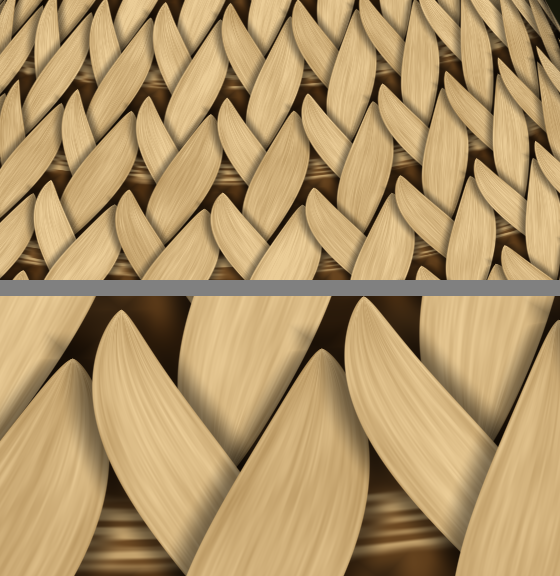
Top: the whole. Bottom: its middle third, enlarged.
Write a WebGL 1 fragment shader that draws this pattern.

```glsl
precision highp float;
// Woven palm-leaf basket: pairs of curved strips cross in V shapes over dark straw.
// The canvas is unrolled from a flaring round wall into columns and rows; each
// cell then layers tapered, fibrous strips with soft contact shadows.
uniform vec2 u_resolution;

const float PI = 3.14159265;
const float AXIS_X = 0.924;      // basket axis, in canvas heights
const float TOP_RADIUS = 1.029;
const float FLARE = 0.57;        // radius gained per canvas height
const float COLUMN_ANGLE = 0.235;
const float ROW_HEIGHT = 0.3385;
const float ROW_START = 0.56;
const float ROW_CENTER = 0.755;
const float ROW_BEND = 0.138;
const float SHADOW_WIDTH = 0.035;
const float SHADOW_DEPTH = 0.45;

const vec3 CREAM = vec3(0.91, 0.79, 0.58);
const vec3 TAN = vec3(0.66, 0.52, 0.31);
const vec3 BROWN = vec3(0.42, 0.28, 0.13);
const vec3 DARK = vec3(0.22, 0.12, 0.03);
const vec3 BEYOND = vec3(0.09, 0.09, 0.04);

float hash(vec2 p) {
  p = fract(p * vec2(0.1031, 0.1137));
  p += dot(p, p.yx + 33.33);
  return fract((p.x + p.y) * p.x * 7.31 + p.y * 5.17);
}

float noise(vec2 p) {
  vec2 i = floor(p), f = fract(p);
  f = f * f * (3.0 - 2.0 * f);
  return mix(mix(hash(i), hash(i + vec2(1.0, 0.0)), f.x),
             mix(hash(i + vec2(0.0, 1.0)), hash(i + vec2(1.0, 1.0)), f.x), f.y);
}

// Dark hollow crossed by a horizontal bundle of straw in every row.
vec3 hollow(vec2 cell) {
  float fibre = noise(cell * vec2(4.0, 45.0));
  float patches = noise(cell * vec2(7.0, 6.0));
  vec3 color = mix(DARK, BROWN, 0.25 + 0.7 * patches);
  float fromBundle = abs(fract(cell.y) - 0.83);
  float bundle = 1.0 - smoothstep(0.11, 0.16, fromBundle + 0.03 * patches);
  vec3 straw = mix(BROWN, mix(TAN, CREAM, 0.45), smoothstep(0.15, 0.75, fibre));
  return mix(color, straw, bundle);
}

// Lays one strip over the colour below.
// span: bottom and top height; lean: centre at bottom and sideways travel.
vec3 layStrip(vec3 below, vec2 p, vec2 span, vec2 lean, float halfWidth,
              vec2 id, float columnWidth, float pixel) {
  float seed = hash(id + 17.0);
  float along = (p.y - span.x) / (span.y - span.x);
  float s = clamp(along, 0.0, 1.0);
  float center = lean.x + lean.y * smoothstep(0.0, 1.0, s) + 0.04 * (seed - 0.5);
  float taper = pow(max(sin(PI * s), 0.0), 0.7);
  float width = halfWidth * taper * (0.95 + 0.12 * hash(id + 5.0));
  float side = p.x - center;

  // Signed distance inward, then contact shadow and coverage.
  float inside = (width - abs(side)) * columnWidth * 0.85;
  inside = min(inside, min(p.y - span.x, span.y - p.y) * ROW_HEIGHT);
  float shadow = smoothstep(-SHADOW_WIDTH, 0.0, inside);
  float cover = smoothstep(-pixel, pixel, inside);

  // Lengthwise fibres, rounded sides, shaded ends.
  float across = side / max(width, 0.01);
  float fibre = noise(vec2(across * 14.0 + seed * 90.0, s * 4.0));
  float grain = noise(vec2(across * 30.0 + seed * 50.0, s * 14.0));
  float blotch = noise(vec2(across * 1.5, s * 4.0) + seed * 40.0);
  float tone = 0.76 + 0.28 * (seed - 0.5) + 0.3 * (fibre - 0.5);
  tone += 0.2 * (grain - 0.5) + 0.3 * (blotch - 0.5);
  tone -= 0.3 * smoothstep(0.6, 1.0, abs(across));
  tone -= 0.35 * (1.0 - smoothstep(0.0, 0.25, s));
  tone -= 0.25 * smoothstep(0.75, 1.0, s);
  float rim = smoothstep(0.0, 0.003, inside) - smoothstep(0.003, 0.008, inside);
  tone += 0.22 * rim;
  vec3 strip = mix(TAN, CREAM, clamp(tone, -0.35, 1.05));
  return mix(below * (1.0 - SHADOW_DEPTH * shadow), strip, cover);
}

void main() {
  vec2 pos = gl_FragCoord.xy / u_resolution.y;
  float depth = 1.0 - pos.y;
  float pixel = 0.8 / u_resolution.y;

  // Unroll the wall: column from the angle, row from the bent height.
  float radius = TOP_RADIUS + FLARE * depth;
  float sine = (pos.x - AXIS_X) / radius;
  float angle = asin(clamp(sine, -0.999, 0.999));
  float bend = pos.x - ROW_CENTER;
  float row = (ROW_START - depth - ROW_BEND * bend * bend) / ROW_HEIGHT;
  vec2 cell = vec2(angle / COLUMN_ANGLE, row);
  float columnWidth = COLUMN_ANGLE * radius * cos(angle);

  vec3 color = hollow(cell);
  vec2 base = vec2(floor(cell.x + 0.5), floor(cell.y));

  // Upper rows first, so that each row tucks in the tips above it.
  for (int j = 0; j < 3; j++) {
    for (int i = 0; i < 3; i++) {
      vec2 id = base + vec2(float(i) - 1.0, 1.0 - float(j));
      vec2 p = cell - id;
      vec2 key = id + 50.0;
      color = layStrip(color, p, vec2(0.3, 1.62), vec2(0.2, -0.6), 0.24,
                       key, columnWidth, pixel);
      color = layStrip(color, p, vec2(0.0, 1.45), vec2(0.0, 0.44), 0.3,
                       key + 131.0, columnWidth, pixel);
    }
  }

  // Falloff towards the silhouette.
  color *= mix(0.72, 1.0, smoothstep(0.1, 0.6, cos(angle)));
  float outside = smoothstep(-pixel, pixel, (abs(sine) - 0.995) * radius);
  gl_FragColor = vec4(mix(color, BEYOND, outside), 1.0);
}
```
